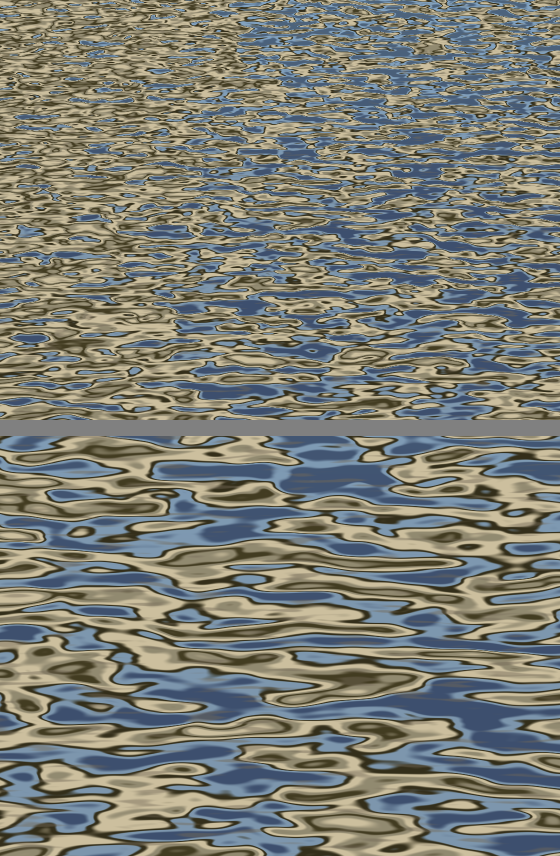
Top, the full canvas; bottom, a detail of the centre.
This texture is drawn by a WebGL 1 fragment shader. Its source:

```glsl
precision highp float;
uniform vec2 u_resolution;

vec2 hash2(vec2 p) {
  vec3 q = fract(p.xyx * vec3(0.1031, 0.1030, 0.0973));
  q += dot(q, q.yzx + 33.33);
  return fract((q.xx + q.yz) * q.zy) * 2.0 - 1.0;
}

// Gradient noise, roughly -0.7 to 0.7
float noise(vec2 p) {
  vec2 i = floor(p), f = p - i;
  vec2 u = f * f * f * (f * (f * 6.0 - 15.0) + 10.0);
  float a = dot(hash2(i), f);
  float b = dot(hash2(i + vec2(1.0, 0.0)), f - vec2(1.0, 0.0));
  float c = dot(hash2(i + vec2(0.0, 1.0)), f - vec2(0.0, 1.0));
  float d = dot(hash2(i + 1.0), f - 1.0);
  return mix(mix(a, b, u.x), mix(c, d, u.x), u.y);
}

// What the water mirrors at a given tilt: sky, dark rim, bright bank, shade
vec3 reflection(float tilt, float far) {
  vec3 deepBlue = mix(vec3(0.24, 0.31, 0.43), vec3(0.30, 0.39, 0.49), far);
  vec3 paleBlue = mix(vec3(0.49, 0.59, 0.68), vec3(0.51, 0.64, 0.76), far);
  vec3 umber = vec3(0.20, 0.18, 0.10);
  vec3 cream = vec3(0.80, 0.75, 0.62);
  vec3 tan_ = vec3(0.57, 0.54, 0.44);
  vec3 col = mix(deepBlue, paleBlue, smoothstep(0.24, 0.34, tilt));
  col = mix(col, umber, smoothstep(0.39, 0.43, tilt));
  col = mix(col, cream, smoothstep(0.45, 0.51, tilt));
  col = mix(col, tan_, smoothstep(0.57, 0.64, tilt));
  col = mix(col, umber * 1.3, smoothstep(0.67, 0.73, tilt));
  col = mix(col, tan_, smoothstep(0.76, 0.84, tilt));
  return mix(col, cream, smoothstep(0.88, 1.0, tilt));
}

vec3 water(vec2 uv) {
  // Perspective: ripples shrink towards the top
  vec2 p = vec2((uv.x - 0.5) * 1.333 * (1.0 + 1.2 * uv.y), uv.y + 0.6 * uv.y * uv.y);
  p.y += 0.012 * noise(p * vec2(3.0, 5.0) + 40.0);

  // Ripples, bent by a broader swell
  float swell = noise(p * vec2(5.0, 16.0) + 11.0);
  float bend = noise(p * vec2(13.0, 30.0) + 71.0);
  float ripple = noise(p * vec2(6.0, 36.0) + vec2(0.9 * bend, 1.3 * swell));
  float wavelet = noise(p * vec2(13.0, 72.0) + vec2(swell, bend) + 23.0);
  float train = sin(p.y * 190.0 + 5.0 * noise(p * vec2(2.5, 8.0) + 57.0));
  float fine = noise(p * vec2(16.0, 170.0) + 93.0);

  // The bank is mirrored mostly on the left, strongest far away
  float patches = noise(uv * vec2(4.0, 7.0) + 5.0);
  float bank = 1.0 - smoothstep(0.08, 0.62, uv.x + 0.25 * patches);
  float tilt = 0.46 + 0.9 * ripple + 0.45 * wavelet + 0.08 * train + 0.06 * fine;
  tilt += bank * mix(0.10, 0.25, uv.y) - 0.04 * (1.0 - bank) * uv.y;

  // Thin brown streaks over the smooth patches
  vec3 col = reflection(tilt, smoothstep(0.45, 1.0, uv.y));
  return mix(col, vec3(0.45, 0.41, 0.34), 0.45 * smoothstep(0.12, 0.35, fine));
}

void main() {
  // Four samples per pixel keep thin rims smooth
  vec3 sum = vec3(0.0);
  for (int i = 0; i < 4; i++) {
    float k = float(i);
    vec2 offset = vec2(mod(k, 2.0), floor(k / 2.0)) * 0.5 - 0.25;
    sum += water((gl_FragCoord.xy + offset) / u_resolution);
  }
  gl_FragColor = vec4(sum / 4.0, 1.0);
}
```
